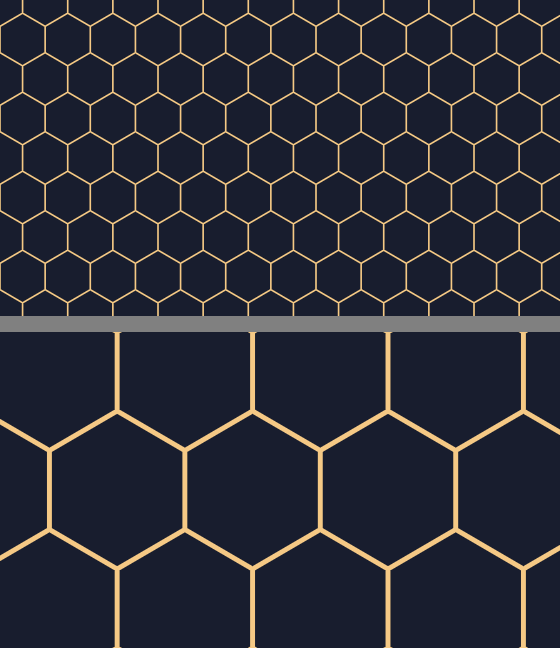
Top: the whole. Bottom: its middle third, enlarged.
A Shadertoy shader for this pattern:

```glsl
const vec3 NAVY = vec3(0.094, 0.114, 0.18);
const vec3 GOLD = vec3(0.96, 0.79, 0.52);

// Two staggered rows per period; lengths are fractions of canvas height.
const vec2 PERIOD = vec2(1.0 / 7.0, 0.25);
const float LINE_WIDTH = 0.0052;

// Offset from the nearest centre of a rectangular lattice.
vec2 repeatCentred(vec2 p, vec2 period) {
    return p - period * round(p / period);
}

// Distance to the sides of a pointy-top hexagon, positive inside.
float hexInset(vec2 p, float halfWidth, float apex) {
    p = abs(p);
    vec2 slantNormal = normalize(vec2(0.5 * apex, halfWidth));
    float slant = dot(vec2(0.0, apex) - p, slantNormal);
    return min(halfWidth - p.x, slant);
}

// Distance to the closest wall of the honeycomb.
float honeycombWall(vec2 p, vec2 period) {
    float halfWidth = 0.5 * period.x;
    float apex = period.y / 3.0;
    float evenRow = hexInset(repeatCentred(p, period), halfWidth, apex);
    float oddRow = hexInset(repeatCentred(p - 0.5 * period, period), halfWidth, apex);
    return abs(max(evenRow, oddRow));
}

// Antialiased coverage of a line around zero distance.
float lineCoverage(float dist, float width, float pixel) {
    return clamp((0.5 * width - dist) / pixel + 0.5, 0.0, 1.0);
}

void mainImage(out vec4 fragColor, in vec2 fragCoord) {
    float pixel = 1.0 / iResolution.y;
    float wall = honeycombWall(fragCoord * pixel, PERIOD);
    float ink = lineCoverage(wall, LINE_WIDTH, pixel);
    fragColor = vec4(mix(NAVY, GOLD, ink), 1.0);
}
```
